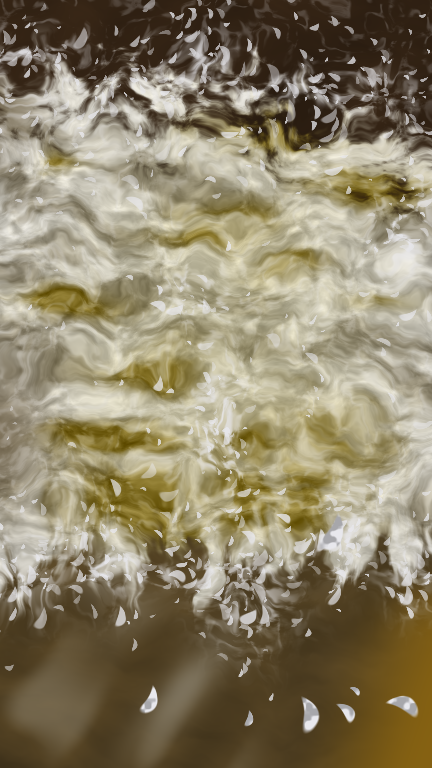
Give the GLSL for this texture, as a Shadertoy shader.

```glsl
// Churning water: pale foam over ochre shallows, between dark brown bands.
// Gaussian pools place the colours, warped noise makes streaks and threads,
// and hashed cells scatter bright droplets around the splashes.

const float HEIGHT = 1.7778;              // scene height in canvas widths
const vec3 DARK = vec3(.19, .13, .075);
const vec3 BROWN = vec3(.31, .245, .13);
const vec3 AMBER = vec3(.52, .38, .07);
const vec3 OCHRE = vec3(.51, .43, .11);
const vec3 CREAM = vec3(.73, .70, .52);
const vec3 SHADE = vec3(.57, .54, .47);
const vec3 FOAM = vec3(.80, .79, .76);
const vec3 GLINT = vec3(.91, .91, .93);
const float WARP = .07;
const float GRAIN = .42;

// Each pool: centre, then radii
const vec4 SHALLOWS[12] = vec4[](
    vec4(.53, 1.257, .14, .05), vec4(.65, 1.475, .17, .05), vec4(.13, 1.07, .12, .035),
    vec4(.35, .917, .11, .05), vec4(.70, .77, .17, .085), vec4(.26, .76, .16, .04),
    vec4(.36, .61, .20, .09), vec4(.67, .60, .16, .08), vec4(.86, 1.35, .13, .06),
    vec4(.15, 1.41, .05, .03), vec4(.87, 1.08, .08, .02), vec4(.65, 1.15, .08, .04));
const vec4 SPLASHES[12] = vec4[](
    vec4(.51, .78, .06, .14), vec4(.07, .44, .07, .08), vec4(.25, .47, .06, .09),
    vec4(.58, .37, .09, .09), vec4(.78, .53, .06, .09), vec4(.95, .43, .06, .07),
    vec4(.46, 1.09, .06, .05), vec4(.93, 1.24, .06, .08), vec4(.47, 1.64, .07, .04),
    vec4(.06, 1.66, .09, .04), vec4(.79, 1.57, .15, .03), vec4(.45, .45, .15, .03));
// Each petal: centre, length, tilt
const vec4 PETALS[7] = vec4[](
    vec4(.348, .156, .034, -.4), vec4(.574, .115, .019, -.2), vec4(.717, .125, .042, .15),
    vec4(.802, .132, .028, .7), vec4(.935, .147, .040, 1.2), vec4(.822, .180, .014, .9),
    vec4(.77, .54, .046, -.5));

vec2 hash2(vec2 p) {
    vec3 q = fract(vec3(p.xyx) * vec3(.1031, .1030, .0973));
    q += dot(q, q.yzx + 33.33);
    return fract((q.xx + q.yz) * q.zy);
}

float noise(vec2 p) {
    vec2 i = floor(p), f = fract(p);
    f = f * f * (3. - 2. * f);
    return mix(mix(hash2(i).x, hash2(i + vec2(1, 0)).x, f.x),
               mix(hash2(i + vec2(0, 1)).x, hash2(i + 1.).x, f.x), f.y);
}

float fbm(vec2 p) {
    float sum = 0., amp = .53;
    for (int i = 0; i < 4; i++) {
        sum += amp * noise(p);
        p = mat2(1.9, .5, -.5, 1.9) * p + 7.3;
        amp *= .5;
    }
    return sum;
}

float pools(vec4 list[12], vec2 p) {
    float sum = 0.;
    for (int i = 0; i < 12; i++) {
        vec2 d = (p - list[i].xy) / list[i].zw;
        sum += exp(-dot(d, d));
    }
    return sum;
}

float bump(float x, float centre, float width) {
    float d = (x - centre) / width;
    return exp(-d * d);
}

// Bent, tapered ellipse
float petal(vec2 d, float size, float tilt) {
    float c = cos(tilt), s = sin(tilt);
    d = mat2(c, -s, s, c) * d / size;
    d.x += .35 * d.y * d.y - .12;
    d.x /= .42 - .18 * d.y;
    return smoothstep(1.08, .8, length(d)) * step(abs(d.y), 1.2);
}

float droplets(vec2 p, float scale) {
    float cover = 0.;
    vec2 cell = floor(p * scale);
    for (int k = 0; k < 9; k++) {
        vec2 id = cell + vec2(k % 3 - 1, k / 3 - 1);
        vec2 a = hash2(id + scale), b = hash2(id + 71.);
        vec2 centre = (id + .2 + .6 * a) / scale;
        float density = .5 * pools(SPLASHES, centre) + .22 * bump(centre.y, 1.6, .18)
                      + .2 * bump(centre.y, .48, .12) + .03 * step(.5, centre.y);
        float drop = petal(p - centre, (.2 + .4 * b.y) / scale, 3. * a.y - 1.5);
        cover = max(cover, drop * step(b.x, density) * (.45 + .5 * a.x));
    }
    return cover;
}

void mainImage(out vec4 fragColor, in vec2 fragCoord) {
    vec2 p = fragCoord / iResolution.xy * vec2(1, HEIGHT);
    vec2 w = p + WARP * (vec2(fbm(p * 7.), fbm(p * 7. + 19.)) - .5) * 2.;

    // Flat currents above, upright spray below
    float flat_ = fbm(w * vec2(7, 20) + vec2(0, 3. * p.x));
    float tall = fbm(w * vec2(25, 8));
    float streak = mix(tall, flat_, smoothstep(.5, .8, p.y));
    float fine = fbm(w * vec2(32, 48));
    float splash = pools(SPLASHES, p + .3 * (w - p));

    // Dark water, blurred reflections and the amber corner
    vec3 water = mix(BROWN, DARK, smoothstep(.7, 1.3, p.y));
    float blur = noise(vec2(p.x * 9. - p.y * 5., p.y * 6. + p.x * 2.));
    float low = smoothstep(.5, .3, p.y);
    water *= .72 + .55 * mix(flat_, blur, .5);
    water = mix(water, SHADE, low * .45 * smoothstep(.5, .9, blur) * smoothstep(.85, .4, p.x));
    float reflection = bump(p.x - .75 * p.y, .29, .06) * bump(p.y, .18, .13);
    water = mix(water, SHADE, .55 * reflection);
    water = mix(water, AMBER, smoothstep(-.03, .3, p.x - .78 + .35 * (.3 - p.y)) * low);

    // Foam with cream centre and ochre openings
    vec3 foam = mix(SHADE, FOAM, smoothstep(.28, .58, streak));
    float middle = bump(p.x, .52, .38) * bump(p.y, .98, .5);
    foam = mix(foam, CREAM, .55 * middle);
    float opening = pools(SHALLOWS, mix(p, w, .6)) * (.35 + smoothstep(.68, .32, streak));
    foam = mix(foam, OCHRE, min(opening, .88));
    foam += GRAIN * (fine - .5) + .16 * (streak - .5);
    float edge = bump(p.x, 0., .1) * (bump(p.y, .77, .16) + .7 * bump(p.y, 1.53, .1));
    foam = mix(foam, BROWN, .65 * edge);

    // Ragged borders of the foam
    float top = 1.61 - .17 * p.x * p.x - p.y + .35 * (fine - .5) + .25 * (streak - .5);
    float base = p.y - .455 + .35 * (tall - .5);
    float body = smoothstep(-.06, .12, top) * smoothstep(-.04, .05, base);
    vec3 col = mix(water, foam, body);

    // Curled threads inside splashes, faint glints elsewhere
    float ridge = 1. - abs(2. * noise(w * vec2(46, 34)) - 1.);
    float thread = smoothstep(.55, .95, ridge) * smoothstep(.35, .6, fine);
    float wet = clamp(splash * .9 + .25 * body + .25 * smoothstep(1.4, 1.6, p.y), 0., 1.);
    col = mix(col, FOAM, .4 * min(splash, 1.) * smoothstep(.35, .65, fine));
    col = mix(col, GLINT, .75 * thread * wet);

    // Flying drops
    float drops = max(droplets(mix(p, w, .3), 24.), droplets(mix(p, w, .4), 43.));
    col = mix(col, GLINT, .85 * drops);
    for (int i = 0; i < 7; i++) {
        vec4 s = PETALS[i];
        float shine = .72 + .28 * smoothstep(.3, .6, noise(p * 70.));
        col = mix(col, GLINT * shine, petal(p - s.xy + .1 * (w - p), s.z, s.w));
    }
    fragColor = vec4(clamp(col, 0., 1.), 1);
}
```
